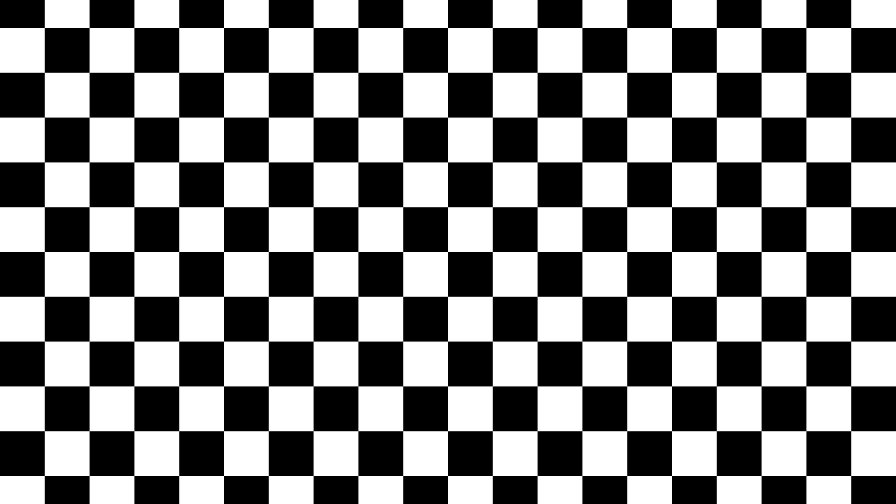
This pattern is drawn by a WebGL 1 fragment shader. Its source:

```glsl
precision highp float;
// Black and white checkerboard of square cells, centred on the canvas.

uniform vec2 u_resolution;

const float CELLS_ACROSS = 20.0;
const vec3 BLACK = vec3(0.0);
const vec3 WHITE = vec3(1.0);

// Square wave of +1 and -1 per unit cell, averaged over one pixel width.
vec2 smoothSquareWave(vec2 p, float pixelWidth) {
  vec2 cellSign = 1.0 - 2.0 * mod(floor(p), 2.0);
  vec2 edgeDistance = 0.5 - abs(fract(p) - 0.5);
  return cellSign * min(2.0 * edgeDistance / pixelWidth, 1.0);
}

// 1 on light cells, 0 on dark cells, with antialiased edges.
float checkerboard(vec2 p, float pixelWidth) {
  vec2 wave = smoothSquareWave(p, pixelWidth);
  return 0.5 + 0.5 * wave.x * wave.y;
}

void main() {
  // Cell units, with a cell corner at the canvas centre.
  float pixelWidth = CELLS_ACROSS / u_resolution.x;
  vec2 p = (gl_FragCoord.xy - 0.5 * u_resolution) * pixelWidth;

  vec3 color = mix(BLACK, WHITE, checkerboard(p, pixelWidth));
  gl_FragColor = vec4(color, 1.0);
}
```
